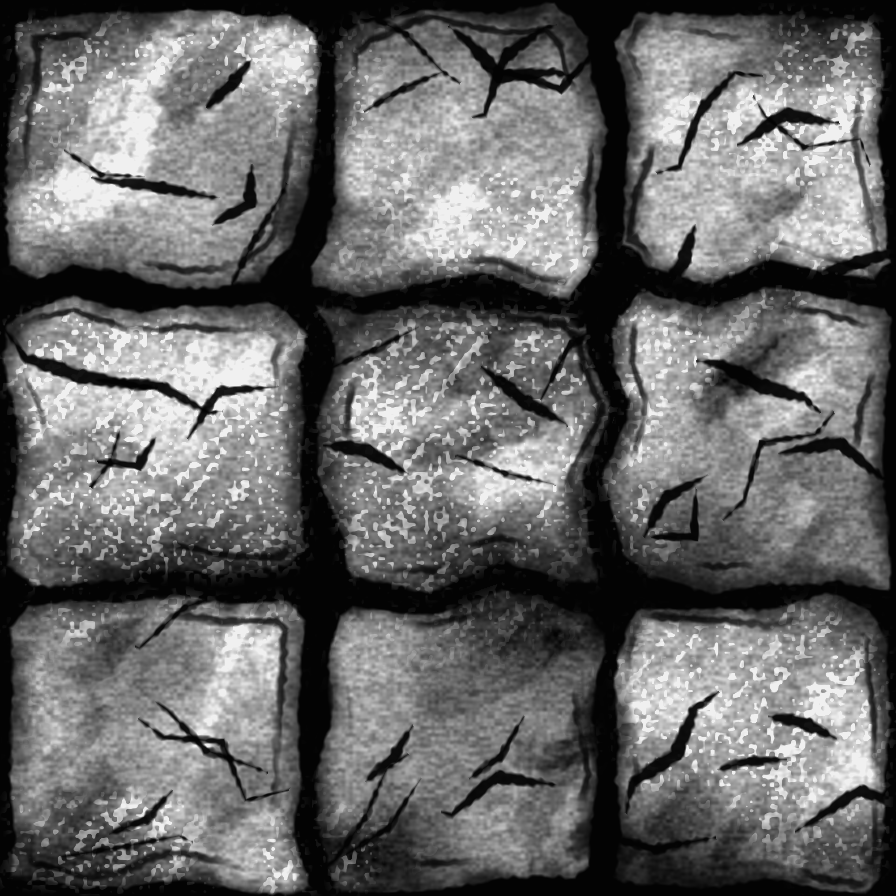
Reproduce this texture procedurally as a WebGL 2 fragment shader.

```glsl
#version 300 es
precision highp float;
// Three by three charcoal stone blocks with jagged black joints, cracks and chalk grain.

#define TILES 3.0
#define JOINT_HALF 0.042
#define JOINT_BEND 0.115
#define BRUSHES 10
#define CRACKS 5
#define SMUDGES 3
#define CRACK_HALF 0.019
#define CHALK 0.36
#define GRAIN 0.26
#define INK 0.012
#define STONE 0.57

uniform vec2 u_resolution;
out vec4 fragColor;

float hash(vec2 p) {
  vec3 q = fract(p.xyx * 0.1031);
  q += dot(q, q.yzx + 33.33);
  return fract((q.x + q.y) * q.z);
}

vec4 hash4(float seed, float k) {
  vec2 p = vec2(seed * 13.0 + 3.0, k * 7.0);
  return vec4(hash(p), hash(p + 1.7), hash(p + 4.3), hash(p + 9.1));
}

float noise(vec2 p) {
  vec2 i = floor(p), f = fract(p);
  f *= f * (3.0 - 2.0 * f);
  return mix(mix(hash(i), hash(i + vec2(1, 0)), f.x),
             mix(hash(i + vec2(0, 1)), hash(i + 1.0), f.x), f.y);
}

float fbm(vec2 p) {
  float sum = 0.0, amp = 0.53;
  for (int i = 0; i < 4; i++) {
    sum += amp * noise(p);
    p = p * 2.1 + 17.3;
    amp *= 0.5;
  }
  return sum;
}

// Straight segments between random heights, centred on zero
float zigzag(float t, float seed) {
  float i = floor(t);
  return mix(hash(vec2(i, seed)), hash(vec2(i + 1.0, seed)), t - i) - 0.5;
}

mat2 turn(float a) { return mat2(cos(a), -sin(a), sin(a), cos(a)); }

// Flat dry-brush patch: x is along the stroke
float brush(vec2 s, vec2 halfSize, float seed) {
  s.y += 0.06 * zigzag(s.x * 8.0, seed);
  s.x += 0.1 * zigzag(s.y * 12.0, seed + 5.0);
  vec2 e = abs(s) - halfSize;
  float dry = mix(0.55, 1.0, noise(s * vec2(7.0, 55.0) + seed));
  return dry * smoothstep(0.018, -0.018, max(e.x, e.y) + 0.03 * (noise(s * 40.0) - 0.5));
}

// Tapered broken line
float crack(vec2 s, float len, float halfWidth, float seed) {
  s.y += 0.2 * zigzag(s.x * 6.0 + 20.0, seed);
  float taper = halfWidth * (1.0 - s.x * s.x / (len * len));
  return smoothstep(0.009, -0.007, abs(s.y) - taper + 0.012 * (noise(s * 60.0) - 0.5))
       * step(abs(s.x), len);
}

void main() {
  vec2 p = gl_FragCoord.xy / u_resolution;
  vec2 g = (p - vec2(0.018, 0.006) * sin(3.14159 * p)) * TILES;

  // Nearest joints, bent into polylines; each side has its own width
  vec2 line = round(g);
  vec2 inner = step(0.5, line) * step(line, vec2(TILES - 0.5));
  vec2 bend = JOINT_BEND * mix(vec2(0.35), vec2(1.0), inner)
            * vec2(zigzag(g.y * 4.3, line.x + 11.0), zigzag(g.x * 4.3, line.y + 47.0));
  vec2 side = g - line - bend;
  vec2 id = line - step(side, vec2(0.0));
  vec2 owner = id * 3.0 + line * 5.0;
  vec2 halfWidth = JOINT_HALF + 0.055 * vec2(zigzag(g.y * 5.1, owner.x + 71.0),
                                             zigzag(g.x * 5.1, owner.y + 131.0));
  vec2 e = abs(side) - halfWidth;
  float cut = 0.11 * hash(owner + line.yx * 9.0);
  float edge = min(min(e.x, e.y), 0.7 * (e.x + e.y - cut));
  edge += 0.012 * (noise(g * 45.0) - 0.5);
  if (any(lessThan(id, vec2(0))) || any(greaterThan(id, vec2(TILES - 0.5)))) edge = -1.0;

  // Stone tone: lighter rows upward, darker centre, cloudy wash
  vec2 q = g - id - 0.5;
  float seed = id.x + id.y * TILES + 1.0;
  float middle = 1.0 - smoothstep(0.1, 0.3, length(p - 0.5));
  float tone = STONE + 0.055 * id.y - 0.1 * middle + 0.1 * (hash(vec2(seed, 8.0)) - 0.5);
  tone += 0.75 * (fbm(g * 2.4 + seed * 9.0) - 0.5);

  // Slanted patches, light and dark
  for (int k = 0; k < BRUSHES; k++) {
    vec4 r = hash4(seed, float(k));
    vec2 s = turn(mix(0.15, 1.35, r.z)) * (q - 0.9 * (r.xy - 0.5));
    vec2 size = vec2(mix(0.1, 0.3, r.w), mix(0.025, 0.1, fract(r.w * 7.0)));
    tone += brush(s, size, seed + float(k) * 3.0) * 0.55 * (fract(r.z * 13.0) - 0.48);
  }

  // Soft soot near the top and bottom of each block
  for (int k = 0; k < SMUDGES; k++) {
    vec4 r = hash4(seed, float(k) + 50.0);
    vec2 s = (q - vec2(0.8 * (r.x - 0.5), r.y < 0.5 ? -0.38 : 0.38)) / vec2(0.32, 0.14);
    s += 0.8 * (fbm(q * 5.0 + seed) - 0.5);
    tone *= 1.0 - (0.85 - 0.15 * id.y) * r.z * exp(-dot(s, s));
  }

  // Paper fibre and diagonal chalk specks
  float fibre = noise(p * vec2(110.0, 250.0)) + noise(p * 240.0 + 30.0) - 1.0;
  tone += GRAIN * fibre * (0.3 + 0.7 * tone);
  vec2 c = turn(0.9) * g;
  float hatch = noise(c * vec2(4.0, 42.0));
  float dusty = max(smoothstep(0.46, 0.66, fbm(g * 1.8 + 40.0)), 0.9 * middle);
  float chalk = dusty * smoothstep(0.57, 0.7, 0.6 * noise(p * 210.0) + 0.4 * hatch);
  tone += CHALK * chalk;

  // Sooty rim and a loose sketched outline
  float rim = edge + 0.13 * (fbm(g * 7.0) - 0.5);
  tone *= mix(0.3, 1.0, smoothstep(-0.02, 0.09, rim));
  float outline = abs(edge - 0.06 - 0.09 * zigzag((g.x + g.y) * 3.0, seed));
  tone *= 1.0 - 0.75 * smoothstep(0.02, 0.004, outline) * smoothstep(0.4, 0.65, noise(g * 5.0 + 7.0));

  // Black cracks
  for (int k = 0; k < CRACKS; k++) {
    vec4 r = hash4(seed, float(k) + 90.0);
    vec2 s = turn(mix(-0.6, 1.1, r.z)) * (q - 0.8 * (r.xy - 0.5));
    float width = CRACK_HALF * mix(0.35, 1.4, fract(r.z * 11.0));
    tone *= 1.0 - 0.93 * crack(s, mix(0.1, 0.27, r.w), width, seed * 5.0 + float(k));
  }

  // Ink joints over the stone, with smoothed borders
  float soft = 0.004 + TILES / u_resolution.y;
  float ink = INK + 0.12 * chalk * smoothstep(-0.05, 0.0, edge);
  float shade = mix(ink, clamp(tone, INK, 0.94), smoothstep(-soft, soft, edge));
  fragColor = vec4(vec3(shade), 1.0);
}
```
